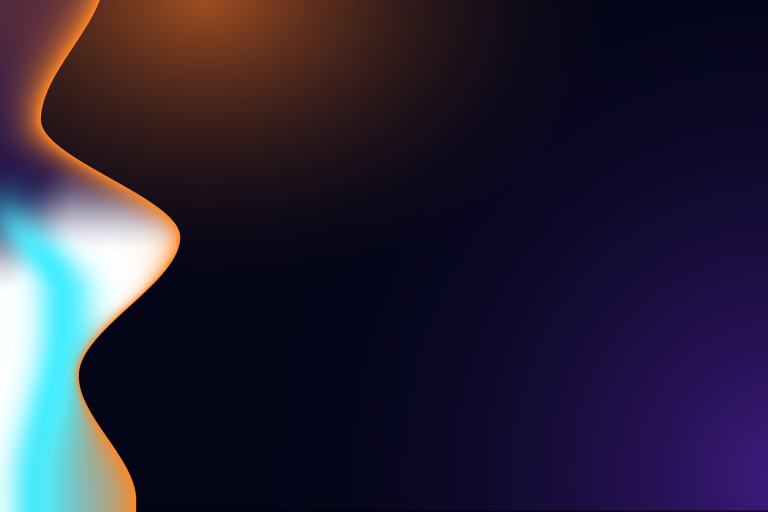
Give the GLSL for this background, as a Shadertoy shader.

```glsl
// Wavy luminous ribbon with an orange rim beside a dark field with amber and violet glows.

const vec3 NIGHT  = vec3(0.012, 0.020, 0.090);
const vec3 AMBER  = vec3(0.63, 0.29, 0.04);
const vec3 VIOLET = vec3(0.235, 0.085, 0.41);
const vec3 INDIGO = vec3(0.12, 0.07, 0.30);
const vec3 PLUM   = vec3(0.32, 0.16, 0.24);
const vec3 CYAN   = vec3(0.27, 0.93, 1.00);
const vec3 HAZE   = vec3(0.52, 0.70, 0.72);
const vec3 ORANGE = vec3(1.00, 0.53, 0.14);

// Horizontal position of the ribbon border at height y
float borderX(float y) {
    return 0.266
         - 0.112 * smoothstep(0.023, 0.266, y)
         + 0.198 * smoothstep(0.266, 0.537, y)
         - 0.272 * smoothstep(0.537, 0.766, y)
         + 0.125 * smoothstep(0.766, 1.049, y);
}

// Approximate distance to the border, positive inside the ribbon
float borderDistance(vec2 p) {
    float h = 0.002;
    float slope = (borderX(p.y + h) - borderX(p.y - h)) / (2.0 * h);
    return (borderX(p.y) - p.x) / sqrt(1.0 + slope * slope);
}

// Soft elliptical glow that reaches zero at the radius
float glow(vec2 p, vec2 center, vec2 stretch, float radius) {
    float falloff = max(0.0, 1.0 - length((p - center) * stretch) / radius);
    return falloff * falloff;
}

// Dark field with two corner glows
vec3 fieldColor(vec2 p, float width) {
    vec3 color = NIGHT;
    color += AMBER * glow(p, vec2(0.40, 1.01), vec2(0.72, 1.0), 0.62);
    color += VIOLET * glow(p, vec2(width + 0.02, 0.07), vec2(1.0, 0.92), 1.05);
    return color * mix(0.4, 1.0, smoothstep(0.001, 0.005, p.y));
}

// Ribbon interior: dusk above, white light with a cyan stream below
vec3 ribbonColor(vec2 p, float depth) {
    vec3 dusk = mix(INDIGO, PLUM, smoothstep(0.74, 1.0, p.y));
    float shiftedY = p.y + 0.08 * (1.0 - smoothstep(0.0, 0.15, p.x));
    float light = smoothstep(0.70, 0.50, shiftedY);
    float lower = smoothstep(0.42, 0.20, p.y);

    float streamX = mix(0.068, 0.122, smoothstep(0.05, 0.36, p.y))
                  - 0.11 * smoothstep(0.42, 0.62, p.y);
    float side = p.x - streamX;
    vec3 glare = mix(vec3(1.0), HAZE, lower * smoothstep(0.0, 0.05, side));
    vec3 color = mix(dusk, glare, light);

    float spread = side > 0.0 ? mix(0.06, 0.085, lower) : 0.05;
    float stream = exp(-side * side / (spread * spread));
    color = mix(color, CYAN, stream * smoothstep(0.69, 0.48, p.y));

    float rimWidth = 0.008 + 0.017 * smoothstep(0.42, 0.54, p.y)
                   + 0.012 * smoothstep(0.68, 0.80, p.y)
                   + 0.045 * smoothstep(0.25, 0.02, p.y);
    return mix(color, ORANGE, exp(-max(depth, 0.0) / rimWidth));
}

void mainImage(out vec4 fragColor, in vec2 fragCoord) {
    vec2 p = fragCoord / iResolution.y;
    float width = iResolution.x / iResolution.y;
    float pixel = 1.0 / iResolution.y;

    // Blend ribbon over field along a smooth border
    float depth = borderDistance(p);
    float inside = smoothstep(-0.7 * pixel, 0.7 * pixel, depth);
    vec3 color = mix(fieldColor(p, width), ribbonColor(p, depth), inside);
    fragColor = vec4(color, 1.0);
}
```
